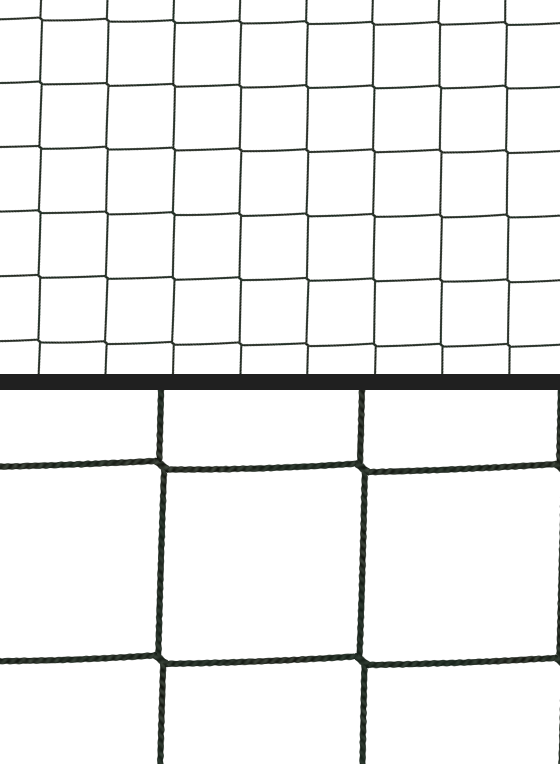
Top: the whole. Bottom: its middle third, enlarged.
A Shadertoy shader for this pattern:

```glsl
// Square-mesh twisted cord net on white, slightly fanned and tilted.
// Knots come from a warped grid formula; bowed capsules join neighbours, and
// the nearest cord is shaded with a helical ply pattern and gradient noise.

#define MESH vec2(0.1777, 0.1705)        // knot spacing, in canvas heights
#define FIRST_KNOT vec2(0.1113, 0.0508)  // top left knot, y pointing down
#define CORD_RADIUS 0.0027
#define KNOT_RADIUS 0.0033
#define KNOT_HALF vec2(0.0048, 0.0038)   // half of the slanted knot
#define SAG 0.0011
#define JITTER 0.0009
#define TWIST_PITCH 0.0078
#define CORD_DARK vec3(0.08, 0.09, 0.065)
#define CORD_LIGHT vec3(0.27, 0.30, 0.26)
#define CORD_GREEN vec3(0.09, 0.18, 0.14)
#define BACKDROP vec3(1.0)

vec2 hash2(vec2 p) {
    p = vec2(dot(p, vec2(127.1, 311.7)), dot(p, vec2(269.5, 183.3)));
    return fract(sin(p) * 43758.5) * 2.0 - 1.0;
}

float gradientNoise(vec2 p) {
    vec2 i = floor(p), f = p - i;
    vec2 u = f * f * f * (f * (f * 6.0 - 15.0) + 10.0);
    vec2 e = vec2(1.0, 0.0);
    float a = dot(hash2(i), f);
    float b = dot(hash2(i + e.xy), f - e.xy);
    float c = dot(hash2(i + e.yx), f - e.yx);
    float d = dot(hash2(i + e.xx), f - e.xx);
    return mix(mix(a, b, u.x), mix(c, d, u.x), u.y);
}

// Knot centre: columns fan out downwards, rows dip to the right and flatten.
vec2 knotCentre(vec2 id) {
    vec2 k = FIRST_KNOT + id * MESH;
    k.x += id.y * (0.00043 * id.x - 0.0014);
    k.y += id.x * (0.00303 - 0.0002 * id.x) + 0.0004 * id.y * id.y;
    return k + JITTER * hash2(id);
}

// Bowed capsule: x = distance to surface, y = length along, z = offset across.
vec3 cord(vec2 p, vec2 a, vec2 b, float bow, float radius) {
    vec2 ab = b - a;
    float len = length(ab);
    vec2 dir = ab / len, side = vec2(-dir.y, dir.x);
    float t = clamp(dot(p - a, dir) / len, 0.0, 1.0);
    vec2 q = p - mix(a, b, t) - side * bow * 4.0 * t * (1.0 - t);
    return vec3(length(q) - radius, t * len, dot(q, side) / radius);
}

vec3 nearer(vec3 a, vec3 b) {
    return a.x < b.x ? a : b;
}

// Each knot owns its slanted body, the cord to its right and the one below.
vec3 net(vec2 p) {
    vec2 cell = floor((p - FIRST_KNOT) / (MESH * vec2(1.008, 1.01)));
    vec2 rightTie = vec2(0.0055, 0.0038), downTie = vec2(0.0022, 0.0038);
    vec3 best = vec3(1.0, 0.0, 0.0);
    for (int y = -1; y <= 1; y++)
    for (int x = -1; x <= 1; x++) {
        vec2 id = cell + vec2(x, y);
        vec2 k = knotCentre(id);
        vec2 kRight = knotCentre(id + vec2(1.0, 0.0));
        vec2 kDown = knotCentre(id + vec2(0.0, 1.0));
        vec2 vary = hash2(id + 37.0);
        best = nearer(best, cord(p, k + rightTie, kRight - rightTie,
                                 SAG * (1.0 + 0.5 * vary.x), CORD_RADIUS));
        best = nearer(best, cord(p, k + downTie, kDown - downTie,
                                 SAG * 0.5 * vary.y, CORD_RADIUS));
        best = nearer(best, cord(p, k - KNOT_HALF, k + KNOT_HALF,
                                 0.0, KNOT_RADIUS));
    }
    return best;
}

void mainImage(out vec4 fragColor, in vec2 fragCoord) {
    // Canvas 1.5 units wide, centred, y down from the top edge
    float pixel = 1.5 / iResolution.x;
    vec2 p = (fragCoord - 0.5 * iResolution.xy) * pixel;
    p = vec2(0.75, 0.5) + p * vec2(1.0, -1.0);

    vec3 strand = net(p);

    // Helical plies and fibre noise
    float ply = sin(6.2832 * (strand.y / TWIST_PITCH + 0.3 * strand.z));
    float fibre = gradientNoise(p * 260.0);
    float dye = gradientNoise(p * 14.0 + 5.0);

    // Cord colour, darker towards its rounded sides
    float light = 0.45 + 0.3 * ply + 0.55 * fibre - 0.15 * strand.z * strand.z;
    vec3 colour = mix(CORD_DARK, CORD_LIGHT, clamp(light, 0.0, 1.0));
    colour = mix(colour, CORD_GREEN, clamp(0.2 + 0.8 * dye, 0.0, 0.6));

    // Slightly bumpy outline, smoothed over the pixel width
    float edge = strand.x - CORD_RADIUS * (0.08 * ply + 0.2 * fibre);
    float cover = 1.0 - smoothstep(-0.75 * pixel, 0.75 * pixel, edge);
    fragColor = vec4(mix(BACKDROP, colour, cover), 1.0);
}
```
